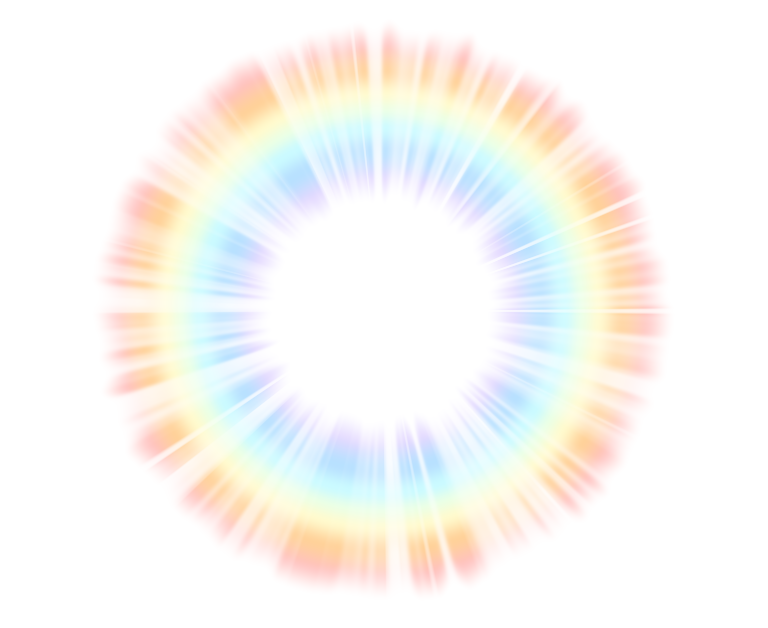
A Shadertoy shader for this background:

```glsl
// A pastel rainbow halo on white, broken into fine radial light rays.
// Colour bands are blended by radius; periodic value noise over the angle
// washes each direction toward white and frays both rims of the ring.

// Sine-free hash of a cell index and a layer seed
float hash(float cell, float seed) {
    vec3 p = fract(vec3(cell, seed, cell + seed) * vec3(0.1031, 0.1030, 0.0973));
    p += dot(p, p.yzx + 33.33);
    return fract((p.x + p.y) * p.z);
}

// Smooth noise around a full turn, seamless at the wrap
float angularNoise(float turn, float cells, float seed) {
    float x = turn * cells;
    float cell = floor(x);
    float blend = smoothstep(0.0, 1.0, fract(x));
    return mix(hash(mod(cell, cells), seed), hash(mod(cell + 1.0, cells), seed), blend);
}

// Violet at the inner rim through to rose at the outer rim
vec3 rainbow(float radius) {
    vec3 color = vec3(0.89, 0.85, 1.00);
    color = mix(color, vec3(0.72, 0.88, 1.00), smoothstep(0.205, 0.255, radius));
    color = mix(color, vec3(0.78, 0.98, 1.00), smoothstep(0.255, 0.292, radius));
    color = mix(color, vec3(0.91, 1.00, 0.89), smoothstep(0.290, 0.322, radius));
    color = mix(color, vec3(1.00, 0.98, 0.79), smoothstep(0.315, 0.348, radius));
    color = mix(color, vec3(1.00, 0.82, 0.60), smoothstep(0.342, 0.385, radius));
    return mix(color, vec3(1.00, 0.76, 0.75), smoothstep(0.380, 0.430, radius));
}

void mainImage(out vec4 fragColor, in vec2 fragCoord) {
    // Polar coordinates about the halo centre, in canvas heights
    vec2 p = (fragCoord - iResolution.xy * vec2(0.497, 0.505)) / iResolution.y;
    float radius = length(p);
    float turn = fract(atan(p.y, p.x) / 6.2831853 + 1.0);

    // Broad, medium and fine rays
    float broad = angularNoise(turn, 44.0, 3.0);
    float medium = angularNoise(turn, 110.0, 17.0);
    float fine = angularNoise(turn, 230.0, 41.0);
    float rays = 0.34 * broad + 0.38 * medium + 0.28 * fine;
    float strength = mix(0.18, 1.0, smoothstep(0.22, 0.76, rays));

    // Sparse narrow white gleams
    float gleam = smoothstep(0.80, 0.98, angularNoise(turn, 150.0, 71.0));
    strength *= 1.0 - 0.75 * gleam;

    // The pale middle bands are less streaked than the rims
    float middle = smoothstep(0.24, 0.32, radius) * (1.0 - smoothstep(0.33, 0.39, radius));
    strength = mix(strength, 0.80, 0.5 * middle);

    // Soft rims with slightly uneven ray lengths
    float fray = (medium - 0.5) * 0.018;
    float ring = smoothstep(0.172, 0.228, radius + fray)
               * (1.0 - smoothstep(0.408, 0.462, radius - fray));

    vec3 color = mix(vec3(1.0), rainbow(radius), strength * ring);
    fragColor = vec4(color, 1.0);
}
```
